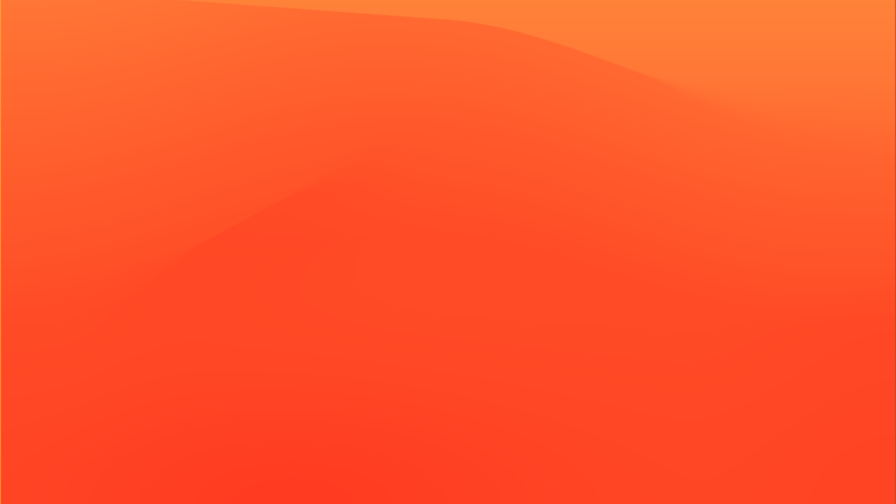
A Shadertoy shader for this background:

```glsl
// Smooth orange-to-red dunes with two soft ridges and a deep red glow at the foot.

// Depth of the far ridge below the top edge
float farRidge(float x) {
    return 0.13 * (x - 0.2) + 0.14 * smoothstep(0.5, 0.9, x);
}

// Depth of the near ridge, rising to a crest in the middle
float nearRidge(float x) {
    float t = x - 0.234;
    return 0.474 - 1.0 * t + 0.55 * t * t;
}

// Depth at which the far dune settles into red
float settleDepth(float x) {
    return 0.56 - 0.09 * cos(6.5 * (x - 0.45));
}

// Ramp from red to orange, driven by the green level
vec3 flame(float level) {
    return vec3(1.0, level, 0.047 + 0.35 * level);
}

void mainImage(out vec4 fragColor, in vec2 fragCoord) {
    vec2 uv = fragCoord / iResolution.xy;
    float x = uv.x;
    float depth = 1.0 - uv.y;
    float pixel = 1.0 / iResolution.y;

    // Far dune: bright under its ridge, fading down to red
    float ridge = farRidge(x);
    float fall = clamp((depth - ridge) / (settleDepth(x) - ridge), 0.0, 1.0);
    float crest = 0.47 - 0.055 * smoothstep(0.0, 0.45, x);
    float level = mix(crest, 0.297, fall * (1.25 - 0.25 * fall));

    // Near dune: shade below its ridge, crisp only on the left slope
    float below = depth - nearRidge(x);
    float blur = pixel + 0.07 * (1.0 - smoothstep(0.1, 0.24, x))
               + 0.09 * smoothstep(0.31, 0.46, x);
    float slope = smoothstep(0.06, 0.25, x) * (1.0 - smoothstep(0.32, 0.52, x));
    level -= 0.026 * slope * smoothstep(-blur, blur, below) * exp(-7.0 * max(below, 0.0));

    // Deepening red toward the foot, strongest left of centre
    vec2 glow = vec2(x - 0.33, uv.y);
    level -= 0.02 * smoothstep(0.5, 1.0, depth);
    level -= 0.042 * exp(-14.0 * glow.x * glow.x - 20.0 * glow.y * glow.y);

    // Faint swell rising at the right
    float swell = depth - 0.58 - 2.2 * (1.0 - x) * (1.0 - x);
    level -= 0.012 * smoothstep(0.75, 1.0, x) * smoothstep(-0.05, 0.08, swell);

    // Sky over the far ridge, melting into the dune at the right
    float haze = pixel + 0.09 * smoothstep(0.7, 0.95, x);
    float sky = 1.0 - smoothstep(-haze, haze, depth - ridge);
    level = mix(level, 0.51 - 0.28 * depth, sky);
    vec3 color = flame(level);

    // Hairline rims at both sides
    color = mix(color, vec3(1.0, 0.7, 0.2), 0.6 * (1.0 - smoothstep(0.0005, 0.002, x)));
    color = mix(color, vec3(0.75, 0.25, 0.1), 0.6 * smoothstep(0.998, 0.9995, x));

    fragColor = vec4(color, 1.0);
}
```
